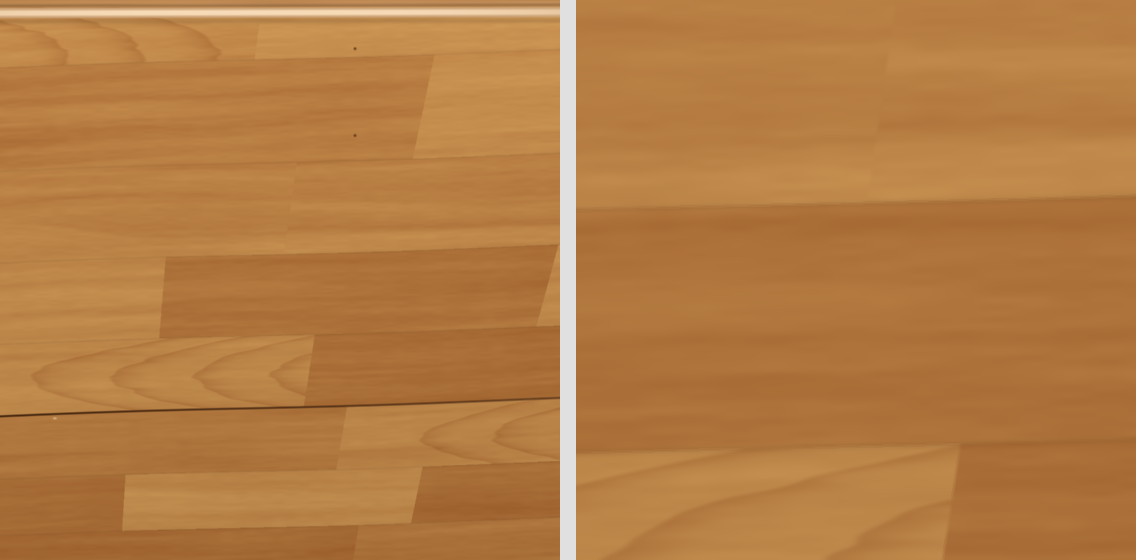
Left, the full canvas; right, a detail of the centre.
A WebGL 1 fragment shader for this texture:

```glsl
precision highp float;
// Tilted rows of beech planks with grain, a dark seam and a bright rounded top edge.
uniform vec2 u_resolution;

float hash(vec2 p) {
  return fract(sin(dot(p, vec2(127.1, 311.7))) * 43758.5453);
}

float noise(vec2 p) {
  vec2 i = floor(p), f = fract(p);
  f = f * f * (3.0 - 2.0 * f);
  return mix(mix(hash(i), hash(i + vec2(1.0, 0.0)), f.x),
             mix(hash(i + vec2(0.0, 1.0)), hash(i + vec2(1.0, 1.0)), f.x), f.y);
}

// Per row: first joint, second joint, tone of the outer planks, tone of the inner plank
vec4 rowLayout(float row) {
  if (row < -0.5) return vec4(0.468, 2.0, 0.78, 0.88);
  if (row < 0.5) return vec4(0.756, 2.0, 0.52, 0.88);
  if (row < 1.5) return vec4(0.518, 2.0, 0.60, 0.63);
  if (row < 2.5) return vec4(0.290, 0.977, 0.83, 0.36);
  if (row < 3.5) return vec4(0.552, 2.0, 0.80, 0.31);
  if (row < 4.5) return vec4(0.610, 2.0, 0.48, 0.73);
  if (row < 5.5) return vec4(0.221, 0.744, 0.27, 0.80);
  return vec4(0.633, 2.0, 0.20, 0.48);
}

// Nested growth rings: a sharp dark line that fades inward
float arches(float along, float across, float wobble) {
  float f = (along - 0.75 * across * across) * 7.5 + wobble;
  float ring = fract(f);
  return pow(1.0 - ring, 4.0) * smoothstep(0.0, 0.07, ring) * smoothstep(-0.1, 0.1, f);
}

// p.y runs downward from the top
vec3 wood(vec2 p) {
  // Rows shrink by a constant ratio toward the bottom
  float v = p.y + 0.032 * p.x + 0.0015 * sin(p.x * 7.0);
  float level = log(1.0 - (v - 0.121) * 0.6216) / log(0.885);
  float row = floor(level), r = level - row;
  float rowHeight = 0.185 * pow(0.885, row);

  // Slanted end joints
  vec4 layout = rowLayout(row);
  float x = p.x * (1.0 + 0.28 * (r - 0.5) * rowHeight);
  float plank = step(layout.x, x) + step(layout.y, x);
  float tone = plank == 1.0 ? layout.w : layout.z;
  vec2 seed = vec2(row * 7.3 + plank * 3.1, row * 5.7 + plank * 11.9);

  // Broad wavy bands, narrow streaks and fine pores along the plank
  float warp = noise(vec2(p.x * 3.0, v * 9.0) + seed);
  float w = v + 0.022 * warp;
  float bands = noise(vec2(p.x * 1.3, w * 58.0) + seed);
  float streaks = noise(vec2(p.x * 5.0, w * 140.0) + seed);
  float pores = noise(vec2(p.x * 45.0, v * 260.0) + seed);
  tone += 0.30 * (bands - 0.5) + 0.17 * (streaks - 0.5) + 0.12 * (pores - 0.5);
  tone += 0.12 * (noise(p * 5.0 + seed) - 0.5);

  // Pale sapwood strip
  if (row == 1.0) {
    float strip = 0.56 + 0.22 * smoothstep(0.0, 0.3, p.x);
    tone += 0.20 * smoothstep(strip - 0.03, strip + 0.03, r);
  }

  // Arched figure on three planks
  float wobble = 0.7 * (warp - 0.5) + 0.15 * (streaks - 0.5);
  float figure = 0.0;
  if (row == -1.0 && plank == 0.0) figure = arches(0.37 - p.x, r - 0.95, wobble);
  if (row == 3.0 && plank == 0.0) figure = arches(p.x - 0.06, r - 0.53, wobble);
  if (row == 4.0 && plank == 1.0) figure = arches(p.x - 0.735, r - 0.55, wobble);
  tone -= 0.50 * figure;

  vec3 color = mix(vec3(0.63, 0.385, 0.18), vec3(0.775, 0.565, 0.315), tone);
  color *= 1.03 - 0.07 * p.y;

  // Faint line between rows, then the open seam below row 3
  color *= 1.0 - 0.05 * (1.0 - smoothstep(0.0, 0.003, min(r, 1.0 - r) * rowHeight));
  float seam = 1.0 - smoothstep(0.0008, 0.0028, abs(v - 0.7435));
  color = mix(color, vec3(0.25, 0.13, 0.05), seam * mix(0.95, 0.6, p.x));

  // Two small pin knots and a pale chip on the seam
  for (int i = 0; i < 2; i++) {
    float d = length(p - vec2(0.634, 0.087 + 0.155 * float(i)));
    color = mix(color, vec3(0.36, 0.19, 0.08), 0.8 * (1.0 - smoothstep(0.001, 0.004, d)));
  }
  float chip = length((p - vec2(0.098, 0.747)) * vec2(0.6, 1.0));
  return mix(color, vec3(0.85, 0.75, 0.62), 0.7 * (1.0 - smoothstep(0.001, 0.003, chip)));
}

// Rounded top edge: shadow lines around a glossy highlight
vec3 topEdge(vec3 color, vec2 p) {
  float d = p.y - 0.0235 + 0.002 * p.x;
  vec3 backBoard = vec3(0.75, 0.54, 0.33) + 0.05 * (noise(vec2(p.x * 6.0, p.y * 250.0)) - 0.5);
  color = mix(backBoard, color, smoothstep(-0.012, -0.008, d));
  color *= 1.0 - 0.16 * exp(-pow((d + 0.013) / 0.003, 2.0));
  color *= 1.0 - 0.10 * exp(-pow((d - 0.015) / 0.005, 2.0));
  float rim = 1.0 - smoothstep(0.007, 0.011, abs(d));
  float core = 1.0 - smoothstep(0.002, 0.008, abs(d));
  color = mix(color, vec3(0.80, 0.64, 0.47), rim);
  return mix(color, vec3(0.97, 0.86, 0.72), core * (1.0 - 0.35 * pow(abs(p.x - 0.45) * 1.8, 3.0)));
}

void main() {
  vec2 p = gl_FragCoord.xy / u_resolution;
  p.y = 1.0 - p.y;

  // Average a small grid of samples to soften every edge
  vec3 color = vec3(0.0);
  for (int j = -1; j <= 1; j++)
    for (int i = -1; i <= 1; i++)
      color += wood(p + 0.0009 * vec2(float(i), float(j))) / 9.0;

  gl_FragColor = vec4(topEdge(color, p), 1.0);
}
```
